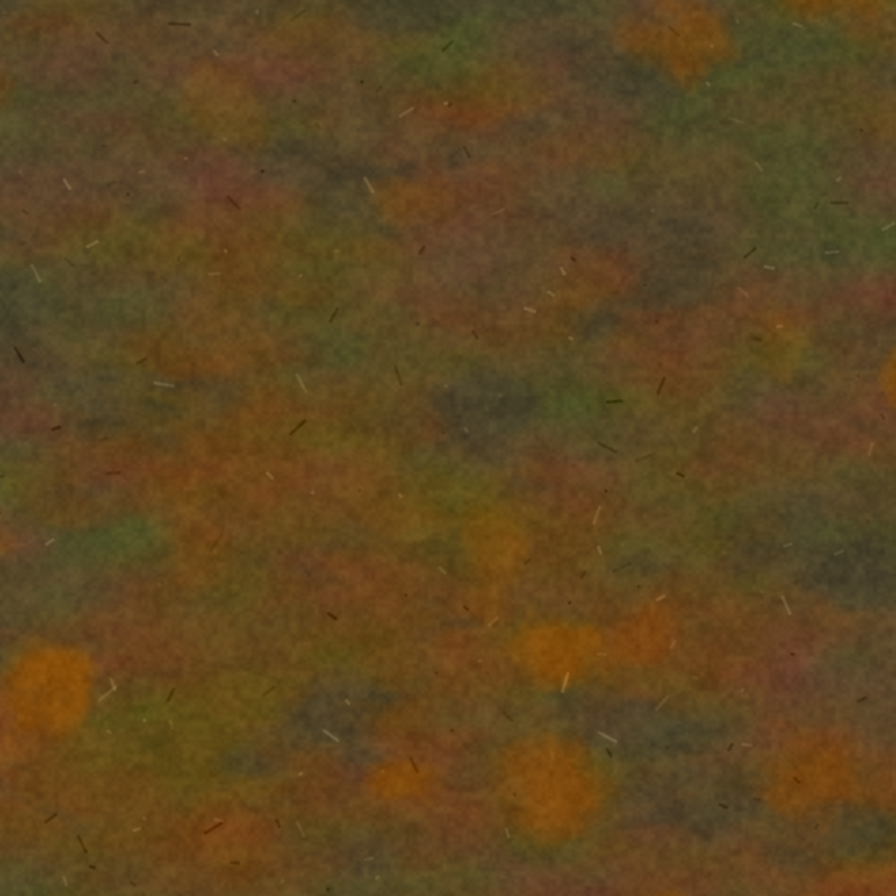
A Shadertoy shader for this texture:

```glsl
const vec3 GREY_OLIVE = vec3(0.335, 0.282, 0.163);
const vec3 WARM_BROWN = vec3(0.412, 0.275, 0.090);
const vec3 SLATE      = vec3(0.270, 0.248, 0.165);
const vec3 ORANGE     = vec3(0.540, 0.315, 0.020);
const vec3 RUST_RED   = vec3(0.510, 0.265, 0.060);
const vec3 RED_SHIFT  = vec3(0.090, -0.050, 0.025); // olive to red-brown axis
const vec3 SPECK_TINT = vec3(0.16, 0.15, 0.13);

const vec2 CLOUD_SCALE = vec2(4.0, 8.0);   // features lie flat
const vec2 HUE_SCALE = vec2(8.0, 15.0);
const vec2 SLATE_SCALE = vec2(5.5, 11.0);
const float PATCH_GRID = 6.0;
const float SPECK_GRID = 24.0;
const float GRAIN_SCALE = 125.0;
const float GRAIN_STRENGTH = 0.085;
const float MOTTLE_STRENGTH = 0.075;

vec3 hash3(vec2 p) {
    uvec2 q = uvec2(ivec2(floor(p)));
    uvec3 v = uvec3(q, q.x ^ 2447u) * 1664525u + 1013904223u;
    v += v.yzx * v.zxy;
    v ^= v >> 16u;
    v += v.yzx * v.zxy;
    return vec3(v >> 8u) / 16777216.0;
}

float noise(vec2 p) {
    vec2 i = floor(p), f = fract(p);
    f = f * f * (3.0 - 2.0 * f);
    float low = mix(hash3(i).x, hash3(i + vec2(1, 0)).x, f.x);
    float high = mix(hash3(i + vec2(0, 1)).x, hash3(i + vec2(1, 1)).x, f.x);
    return mix(low, high, f.y);
}

float fbm(vec2 p) {
    float sum = 0.0, weight = 0.5;
    for (int i = 0; i < 4; i++) {
        sum += weight * noise(p);
        p = mat2(1.98, 0.22, -0.22, 1.98) * p + 17.3;
        weight *= 0.5;
    }
    return sum / 0.9375;
}

// Soft ragged stains: x is coverage, y is redness
vec2 stains(vec2 uv) {
    vec2 p = uv * PATCH_GRID;
    p += 0.55 * (vec2(fbm(p * 2.2), fbm(p * 2.2 + 41.0)) - 0.5);
    vec2 result = vec2(0.0);
    for (int y = -1; y <= 1; y++)
    for (int x = -1; x <= 1; x++) {
        vec2 cell = floor(p) + vec2(x, y);
        vec3 place = hash3(cell + 70.0), kind = hash3(cell + 190.0);
        vec2 size = mix(vec2(0.25, 0.18), vec2(0.55, 0.45), kind.yz);
        float chance = mix(0.65, 0.15, cell.y / PATCH_GRID);
        float strength = step(kind.x, chance) * mix(0.25, 0.95, place.z * place.z);
        float dist = length((p - cell - 0.2 - 0.6 * place.xy) / size);
        float cover = strength * (1.0 - smoothstep(0.35, 1.15, dist));
        if (cover > result.x) result = vec2(cover, kind.y);
    }
    return result;
}

// Tiny pale flecks and dark scratches, signed
float specks(vec2 uv) {
    vec2 p = uv * SPECK_GRID;
    float sum = 0.0;
    for (int y = -1; y <= 1; y++)
    for (int x = -1; x <= 1; x++) {
        vec2 cell = floor(p) + vec2(x, y);
        vec3 place = hash3(cell + 310.0), kind = hash3(cell + 530.0);
        float angle = (kind.y - 0.5) * 2.6;
        vec2 axis = vec2(cos(angle), sin(angle));
        vec2 d = p - cell - place.xy;
        float halfLength = 0.28 * kind.z * kind.z;
        float along = clamp(dot(d, axis), -halfLength, halfLength);
        float mark = 1.0 - smoothstep(0.0, 0.085, length(d - axis * along));
        float tone = kind.x < 0.16 ? 0.75 : (kind.x > 0.84 ? -0.65 : 0.0);
        sum += mark * tone * (0.4 + 0.6 * place.z);
    }
    return sum;
}

void mainImage(out vec4 fragColor, in vec2 fragCoord) {
    vec2 uv = fragCoord / iResolution.y;

    // Cloudy ground, warmer towards the bottom
    float warmth = fbm(uv * CLOUD_SCALE + 5.0) + 0.28 * (0.5 - uv.y);
    vec3 color = mix(GREY_OLIVE, WARM_BROWN, smoothstep(0.22, 0.78, warmth));
    color += RED_SHIFT * (fbm(uv * HUE_SCALE + 60.0) - 0.5) * 1.6;

    // Cool dark smudges and rusty stains
    float smudge = smoothstep(0.54, 0.78, fbm(uv * SLATE_SCALE + 120.0));
    color = mix(color, SLATE, 0.75 * smudge);
    vec2 stain = stains(uv);
    color = mix(color, mix(ORANGE, RUST_RED, stain.y * 0.8), stain.x);

    // Mottling, fine grain and flecks
    float mottle = fbm(uv * vec2(28.0, 42.0) + 200.0) - 0.5;
    float grain = 0.6 * noise(uv * GRAIN_SCALE) + 0.4 * noise(uv * GRAIN_SCALE * 1.9 + 33.0) - 0.5;
    color += vec3(1.0, 0.9, 0.55) * (MOTTLE_STRENGTH * mottle + GRAIN_STRENGTH * grain);
    color += SPECK_TINT * specks(uv);

    fragColor = vec4(clamp(color, 0.0, 1.0), 1.0);
}
```
